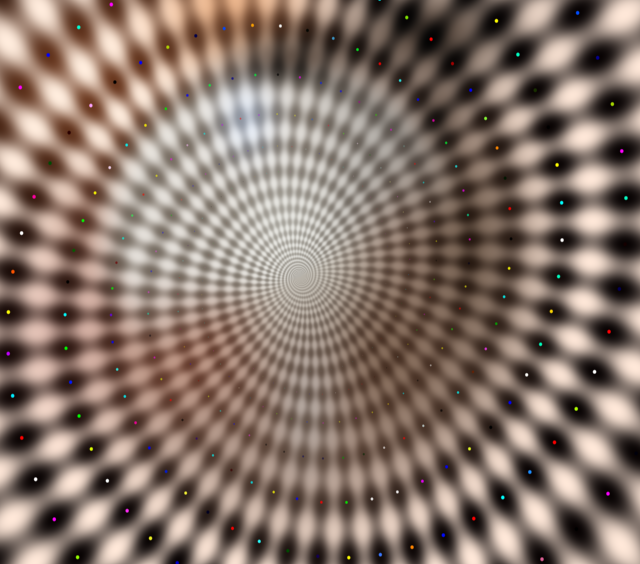
Write a Shadertoy shader that draws this background.

```glsl
// A spiral lattice of dark and pale ovals over soft brown and silver light.
#define CENTER vec2(0.469, 0.509)
#define STRETCH vec2(1.283, 1.0)
#define ARMS 50.0
#define TWIST 5.0
#define RINGS 4.59
#define SKEW 1.31
#define PHASE vec2(0.15, -0.02)
#define DOT_SIZE 0.0034

const float TAU = 6.2831853;

// Colours at the two extremes of the lattice
struct Tone { vec3 light; vec3 dark; };

Tone blend(Tone a, Tone b, float amount) {
    return Tone(mix(a.light, b.light, amount), mix(a.dark, b.dark, amount));
}

float glow(vec2 p, vec2 centre, vec2 size) {
    vec2 d = (p - centre) / size;
    return exp(-dot(d, d));
}

vec3 hash3(vec2 cell) {
    vec3 h = fract(cell.xyx * vec3(0.1031, 0.1030, 0.0973));
    h += dot(h, h.yxz + 33.33);
    return fract((h.xxy + h.yzz) * h.zyx);
}

// Silver disc, bright at upper left and fading toward lower right
float silverDisc(vec2 p) {
    vec2 d = (p - vec2(0.445, 0.58)) * vec2(1.133, 1.0);
    float edge = 1.0 - smoothstep(0.27, 0.36, length(d));
    vec2 away = (p - CENTER) * vec2(1.133, 1.0);
    float facing = dot(away / max(length(away), 0.001), vec2(-0.45, 0.89));
    return edge * smoothstep(-0.2, 0.6, facing);
}

// Broad light that colours the lattice
Tone lighting(vec2 p, float radius) {
    Tone core = Tone(vec3(0.82, 0.81, 0.77), vec3(0.63, 0.61, 0.57));
    Tone middle = Tone(vec3(0.67, 0.58, 0.53), vec3(0.36, 0.27, 0.22));
    Tone rim = Tone(vec3(1.0, 0.91, 0.85), vec3(0.03, 0.01, 0.01));
    Tone tone = blend(core, middle, smoothstep(0.02, 0.24, radius));
    tone = blend(tone, rim, smoothstep(0.28, 0.58, radius));

    // Warm areas
    Tone amber = Tone(vec3(1.0, 0.93, 0.87), vec3(0.42, 0.22, 0.12));
    Tone copper = Tone(vec3(0.92, 0.71, 0.55), vec3(0.44, 0.27, 0.17));
    Tone rose = Tone(vec3(0.84, 0.69, 0.65), vec3(0.17, 0.08, 0.06));
    Tone russet = Tone(vec3(0.74, 0.58, 0.51), vec3(0.41, 0.24, 0.18));
    Tone umber = Tone(vec3(0.47, 0.39, 0.33), vec3(0.14, 0.09, 0.06));
    Tone sienna = Tone(vec3(0.50, 0.40, 0.33), vec3(0.27, 0.18, 0.13));
    Tone pewter = Tone(vec3(0.70, 0.65, 0.62), vec3(0.40, 0.34, 0.30));
    tone = blend(tone, amber, glow(p, vec2(0.14, 0.85), vec2(0.25, 0.24)));
    tone = blend(tone, copper, glow(p, vec2(0.36, 0.99), vec2(0.12)));
    tone = blend(tone, russet, 0.6 * glow(p, vec2(0.14, 0.60), vec2(0.07, 0.10)));
    tone = blend(tone, rose, 0.8 * glow(p, vec2(0.12, 0.41), vec2(0.14, 0.15)));
    tone = blend(tone, russet, 0.9 * glow(p, vec2(0.28, 0.37), vec2(0.12, 0.13)));
    tone = blend(tone, umber, glow(p, vec2(0.73, 0.56), vec2(0.09, 0.22)));
    tone = blend(tone, sienna, 0.9 * glow(p, vec2(0.61, 0.37), vec2(0.11, 0.15)));
    tone = blend(tone, pewter, glow(p, vec2(0.48, 0.29), vec2(0.05, 0.14)));

    // Silver disc, clearer toward the middle
    float shade = smoothstep(0.42, 0.66, p.x);
    Tone silver = Tone(mix(vec3(0.90, 0.89, 0.87), vec3(0.66, 0.65, 0.63), shade),
                       mix(vec3(0.48, 0.45, 0.41), vec3(0.37, 0.35, 0.33), shade));
    Tone pearl = Tone(vec3(0.90, 0.90, 0.88), vec3(0.68, 0.67, 0.64));
    Tone blue = Tone(vec3(0.90, 0.94, 1.0), vec3(0.60, 0.65, 0.73));
    tone = blend(tone, silver, 0.92 * silverDisc(p));
    tone = blend(tone, pearl, 0.9 * glow(p, vec2(0.445, 0.60), vec2(0.075, 0.10)));
    tone = blend(tone, blue, 0.75 * glow(p, vec2(0.385, 0.79), vec2(0.045, 0.07)));

    // Shadow along the upper right edge of the disc
    Tone shadow = Tone(vec3(0.34, 0.28, 0.24), vec3(0.01));
    tone = blend(tone, shadow, 0.9 * glow(p, vec2(0.46, 0.90), vec2(0.09, 0.04)));
    tone = blend(tone, shadow, glow(p, vec2(0.67, 0.94), vec2(0.13, 0.09)));
    tone = blend(tone, shadow, 0.7 * glow(p, vec2(0.69, 0.80), vec2(0.04, 0.07)));
    return tone;
}

void mainImage(out vec4 fragColor, in vec2 fragCoord) {
    vec2 p = fragCoord / iResolution.xy;
    vec2 q = (p - CENTER) * STRETCH;
    float radius = max(length(q), 0.0005);
    float turn = atan(q.y, q.x) / TAU;
    float depth = log(radius);

    // Lattice coordinates: whole numbers are the centres of dark ovals
    vec2 lattice = vec2(ARMS * turn + SKEW * depth,
                        RINGS * depth - TWIST * turn) - PHASE;
    vec2 fade = smoothstep(vec2(0.02, 0.004), vec2(0.08, 0.035), vec2(radius));
    vec2 waves = cos(TAU * lattice) * fade;
    float level = 0.5 - 0.25 * (waves.x + waves.y);
    float pattern = mix(level, smoothstep(0.0, 1.0, level), 0.5);

    Tone tone = lighting(p, radius);
    vec3 color = mix(tone.dark, tone.light, pattern);

    // Small coloured sparks inside the dark ovals
    vec2 cell = floor(lattice + 0.5);
    vec2 offset = (lattice - cell) * radius / vec2(ARMS / TAU, RINGS);
    float pixel = 1.0 / iResolution.y;
    float size = DOT_SIZE * smoothstep(0.05, 0.6, radius);
    float spark = 1.0 - smoothstep(size - pixel, size + pixel, length(offset));
    vec3 hue = smoothstep(0.35, 0.65, hash3(cell + 80.0));
    color = mix(color, hue, spark * smoothstep(0.12, 0.5, radius));

    fragColor = vec4(color, 1.0);
}
```
